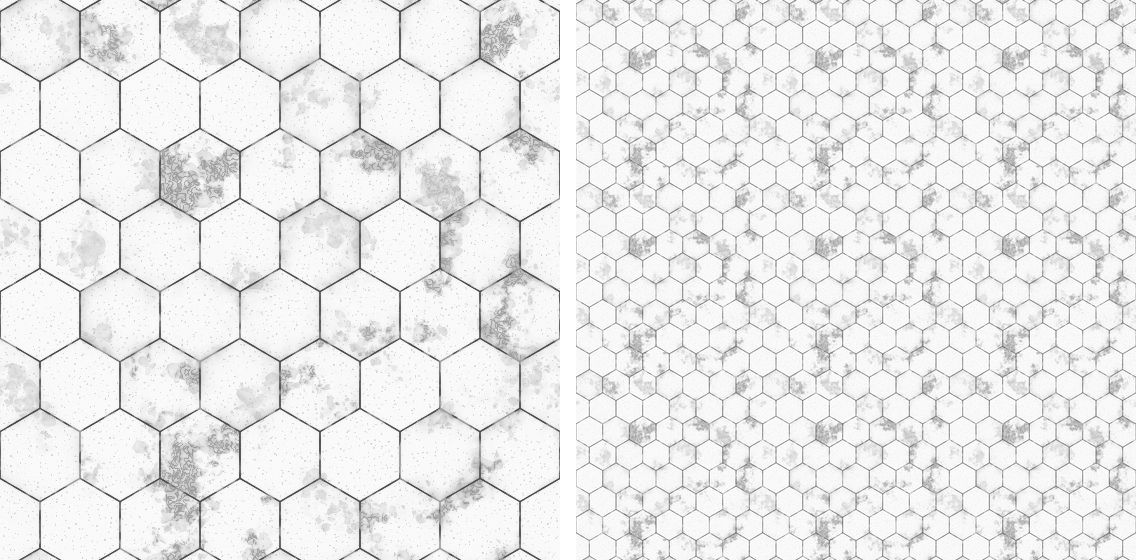
Left, the tile; right, the same tile 3 across and 3 down.
Reproduce this texture procedurally as a WebGL 2 fragment shader.

```glsl
#version 300 es
precision highp float;
// Worn white hexagonal tiles, 7 across and 8 rows down, with thin dark joints.
// Wrapping gradient noise and a per-tile wear value drive blotchy stains,
// lacy crust, sooty edges and specks, so the whole canvas tiles.

uniform vec2 u_resolution;
out vec4 outColor;

const int COLUMNS = 7;
const int ROWS = 8;
const float ROW_PITCH = 0.8660254;    // row spacing, in tile widths
const float JOINT_HALF = 0.0095;      // half joint width, in tile widths
const float TILE_BIAS = 0.55;         // how much staining differs by tile
const float WARP = 0.007;             // raggedness of the stain outlines
const vec3 GLAZE = vec3(0.978);
const vec3 STAIN = vec3(0.76);
const vec3 CRUST = vec3(0.48);
const vec3 SOOT = vec3(0.60);
const vec3 JOINT = vec3(0.30);
const vec3 JOINT_WORN = vec3(0.62);

ivec2 wrapCell(ivec2 cell, ivec2 period) {
    return (cell + 4 * period) % period;
}

// Integer hash giving three values from 0 to 1
vec3 hash3(ivec2 cell, int seed) {
    uvec3 v = uvec3(ivec3(cell, seed)) * 1664525u + 1013904223u;
    v.x += v.y * v.z; v.y += v.z * v.x; v.z += v.x * v.y;
    v ^= v >> 16u;
    v.x += v.y * v.z; v.y += v.z * v.x; v.z += v.x * v.y;
    return vec3(v >> 8u) / 16777216.0;
}

float cornerSlope(ivec2 cell, vec2 offset, int n, int seed) {
    float angle = 6.2831853 * hash3(wrapCell(cell, ivec2(n)), seed).x;
    return dot(vec2(cos(angle), sin(angle)), offset);
}

// Gradient noise with n wrapping cells across the canvas
float gradientNoise(vec2 uv, int n, int seed) {
    vec2 p = uv * float(n);
    ivec2 cell = ivec2(floor(p));
    vec2 f = fract(p);
    vec2 w = f * f * f * (f * (f * 6.0 - 15.0) + 10.0);
    float a = cornerSlope(cell, f, n, seed);
    float b = cornerSlope(cell + ivec2(1, 0), f - vec2(1, 0), n, seed);
    float c = cornerSlope(cell + ivec2(0, 1), f - vec2(0, 1), n, seed);
    float d = cornerSlope(cell + ivec2(1, 1), f - vec2(1, 1), n, seed);
    return mix(mix(a, b, w.x), mix(c, d, w.x), w.y);
}

float fbm(vec2 uv, int n, int seed) {
    float sum = 0.0, gain = 1.0;
    for (int i = 0; i < 3; i++) {
        sum += gain * gradientNoise(uv, n << i, seed + i);
        gain *= 0.5;
    }
    return sum;
}

// Scattered round blotches with darker rims; spread sets their radius
float blotches(vec2 uv, int n, float spread, int seed) {
    vec2 p = uv * float(n);
    ivec2 cell = ivec2(floor(p));
    float ink = 0.0;
    for (int y = -1; y <= 1; y++)
    for (int x = -1; x <= 1; x++) {
        ivec2 id = cell + ivec2(x, y);
        vec3 h = hash3(wrapCell(id, ivec2(n)), seed);
        float radius = spread * mix(0.2, 0.85, h.z);
        float inside = radius - length(p - vec2(id) - h.xy);
        float body = smoothstep(0.0, 0.3 * radius + 0.02, inside);
        float rim = body * (1.0 - smoothstep(0.05, 0.3, inside));
        ink = max(ink, body * mix(0.3, 0.7, h.x) + 0.25 * rim);
    }
    return ink;
}

// Returns the tile centre nearest to p, in tile widths
vec2 tileCentre(vec2 p) {
    float row = p.y / ROW_PITCH - 0.5;
    vec2 a = vec2(floor(p.x + 0.5), (2.0 * floor(row * 0.5 + 0.5) + 0.5) * ROW_PITCH);
    vec2 b = vec2(floor(p.x) + 0.5, (2.0 * floor(row * 0.5) + 1.5) * ROW_PITCH);
    return distance(p, a) < distance(p, b) ? a : b;
}

void main() {
    vec2 uv = gl_FragCoord.xy / u_resolution;
    vec2 p = uv * vec2(COLUMNS, float(ROWS) * ROW_PITCH);
    float pixel = float(COLUMNS) / u_resolution.x;

    // Hexagon: distance to the nearest edge and a wrapped identity
    vec2 centre = tileCentre(p);
    vec2 q = abs(p - centre);
    float edge = 0.5 - max(q.x, dot(q, vec2(0.5, ROW_PITCH)));
    ivec2 id = ivec2(floor(vec2(centre.x * 2.0, centre.y / ROW_PITCH - 0.5) + 0.5));
    vec3 tile = hash3(wrapCell(id, ivec2(2 * COLUMNS, ROWS)), 11);

    // Stain level: broad patches, raised or lowered tile by tile
    float broad = fbm(uv, 8, 20);
    float fine = fbm(uv, 48, 30);
    float level = broad + TILE_BIAS * (tile.x - 0.5);
    float stained = smoothstep(0.0, 0.5, level);
    vec2 ragged = uv + WARP * vec2(fine, fbm(uv, 48, 40));

    // Glaze with faint grain, cloudy haze and small specks
    vec3 color = GLAZE + 0.012 * gradientNoise(uv, 220, 50);
    color -= 0.05 * stained * smoothstep(-0.3, 0.4, fine);
    color -= 0.17 * blotches(uv, 95, 0.24, 60);

    // Overlapping blotches in two sizes
    float stain = blotches(ragged, 30, stained, 70);
    stain = max(stain, 0.9 * blotches(ragged, 58, 0.9 * stained, 80));
    color = mix(color, STAIN, 0.75 * stain * (0.85 + 0.5 * fine));

    // Lacy crust on the most worn tiles
    float crust = smoothstep(0.34, 0.50, level + 0.35 * fine) * smoothstep(0.55, 0.75, tile.x);
    float lace = 1.0 - smoothstep(0.02, 0.26, abs(gradientNoise(ragged, 130, 90)));
    color = mix(color, CRUST, crust * (0.15 + 0.5 * lace));

    // Soot gathered along the edges of some tiles
    float soot = exp(-edge / 0.075) * tile.y * tile.y * tile.y;
    soot *= smoothstep(-0.45, 0.35, broad + 0.4 * fine);
    color = mix(color, SOOT, 0.55 * soot + 0.16 * exp(-edge / 0.016));

    // Joint with chipped, paler stretches
    float chips = smoothstep(0.05, 0.4, fbm(uv, 26, 100) + 0.25 * (tile.y - 0.5));
    float halfWidth = JOINT_HALF * (1.0 + 0.25 * fine);
    float joint = 1.0 - smoothstep(halfWidth - 0.5 * pixel, halfWidth + 0.5 * pixel, edge);
    color = mix(color, mix(JOINT, JOINT_WORN, chips), joint);

    outColor = vec4(clamp(color, 0.0, 1.0), 1.0);
}
```
